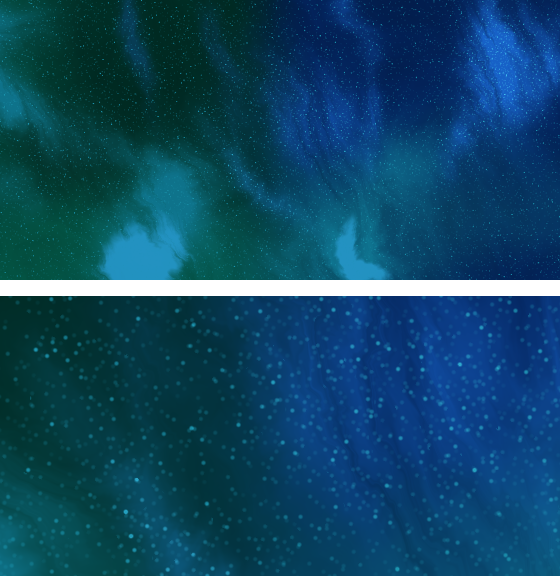
Top: the whole. Bottom: its middle third, enlarged.
Give the GLSL for this texture, as a Shadertoy shader.

```glsl
// Draws a green and blue nebula with ragged glowing gas and a dusting of small stars.

vec2 hash2(vec2 cell) {
    vec2 h = vec2(dot(cell, vec2(127.1, 311.7)), dot(cell, vec2(269.5, 183.3)));
    return fract(sin(h) * 43758.5);
}

// Layered sines, each layer bent by the one before; result lies near 0..1
float wisps(vec2 p) {
    float sum = 0.0, amplitude = 0.45;
    for (int i = 0; i < 7; i++) {
        p = mat2(0.8, 0.6, -0.6, 0.8) * p * 1.75;
        p += 0.6 * sin(p.yx * 1.1 + float(i) * 1.7);
        sum += amplitude * sin(p.x) * cos(p.y + 0.6);
        amplitude *= 0.66;
    }
    return 0.5 + 0.55 * sum;
}

// Soft tilted ellipse; size.x runs along the tilt
float glow(vec2 p, vec2 centre, vec2 size, float tilt) {
    p -= centre;
    float c = cos(tilt), s = sin(tilt);
    vec2 d = vec2(c * p.x + s * p.y, c * p.y - s * p.x) / size;
    return exp(-dot(d, d));
}

// Scattered stars, one candidate per cell of a tilted grid
float stars(vec2 p, float cells, float density) {
    p = mat2(0.87, 0.5, -0.5, 0.87) * p * cells;
    vec2 cell = floor(p);
    vec2 centre = cell + 0.2 + 0.6 * hash2(cell);
    vec2 pick = hash2(cell + 71.3);
    float disc = 1.0 - smoothstep(0.0008, 0.0038, length(p - centre) / cells);
    return disc * step(pick.x, density) * mix(0.25, 1.0, pick.y * pick.y);
}

void mainImage(out vec4 fragColor, in vec2 fragCoord) {
    vec2 p = fragCoord / iResolution.y;
    p.x *= 2.0 * iResolution.y / iResolution.x;

    // Drifting gas: q is the bent position, used for all cloud shapes
    vec2 drift = vec2(wisps(p * 1.5 + 3.1), wisps(p * 1.5 + 8.4)) - 0.5;
    vec2 ragged = vec2(wisps(p * 4.0 + 1.3), wisps(p * 4.0 + 6.2)) - 0.5;
    vec2 q = p + 0.11 * drift + 0.06 * ragged;
    float broad = wisps(q * 1.3 + 1.7);
    float fine = wisps(vec2(q.x + 0.4 * q.y, q.y * 0.5) * 6.0 + 5.0);
    float filament = smoothstep(0.15, 0.85, fine);

    // Dark sky above, haze below
    vec3 sky = mix(vec3(0.0, 0.16, 0.13), vec3(0.01, 0.13, 0.34), smoothstep(0.85, 1.15, q.x));
    vec3 haze = mix(vec3(0.01, 0.31, 0.25), vec3(0.03, 0.25, 0.39), smoothstep(0.6, 1.5, q.x));
    float hazeAmount = 1.0 - smoothstep(0.1, 0.65, q.y + 0.4 * (broad - 0.5));
    hazeAmount = max(hazeAmount, 0.65 * (1.0 - smoothstep(0.0, 0.42, q.x)));
    vec3 color = mix(sky, haze, hazeAmount);
    color = mix(color, vec3(0.01, 0.18, 0.14), 0.85 * glow(q, vec2(0.22, 0.45), vec2(0.24, 0.14), -0.5));
    color = mix(color, vec3(0.01, 0.21, 0.25), 0.6 * glow(q, vec2(0.95, 0.5), vec2(0.22, 0.15), -0.8));
    color = mix(color, vec3(0.01, 0.13, 0.35), 0.9 * glow(q, vec2(1.9, 0.04), vec2(0.42, 0.15), 0.2));
    color *= 0.82 + 0.18 * broad + 0.2 * fine;

    // Teal gas along the left edge and the bottom
    float teal = 1.1 * glow(q, vec2(0.0, 0.64), vec2(0.26, 0.1), -0.6)
               + 0.9 * glow(q, vec2(0.03, 0.9), vec2(0.14, 0.08), 0.3)
               + 0.7 * glow(q, vec2(0.0, 0.3), vec2(0.11, 0.08), 0.0)
               + 1.1 * glow(q, vec2(0.57, 0.2), vec2(0.28, 0.15), 1.0)
               + 1.1 * glow(q, vec2(1.24, 0.1), vec2(0.27, 0.17), 0.3)
               + 0.55 * glow(q, vec2(1.42, 0.4), vec2(0.3, 0.13), 0.3)
               + 0.4 * glow(q, vec2(0.42, 0.45), vec2(0.2, 0.05), -0.5);
    teal = min(teal * mix(0.35, 1.15, filament), 1.0);
    color = mix(color, vec3(0.06, 0.47, 0.58), teal * 0.9);

    // Blue gas
    float blue = 1.3 * glow(q, vec2(1.77, 0.76), vec2(0.24, 0.1), 1.4)
               + 0.7 * glow(q, vec2(1.92, 0.78), vec2(0.15, 0.07), 1.2)
               + 0.7 * glow(q, vec2(1.65, 0.54), vec2(0.15, 0.045), 1.4)
               + 0.75 * glow(q, vec2(1.12, 0.6), vec2(0.19, 0.11), -0.8)
               + 0.55 * glow(q, vec2(1.32, 0.62), vec2(0.18, 0.035), 1.5)
               + 0.5 * glow(q, vec2(1.28, 0.92), vec2(0.14, 0.035), -1.3)
               + 0.55 * glow(q, vec2(0.82, 0.74), vec2(0.16, 0.045), -1.3)
               + 0.3 * glow(q, vec2(0.48, 0.85), vec2(0.25, 0.03), -1.4);
    blue = min(blue * mix(0.25, 1.1, filament), 1.0);
    color = mix(color, vec3(0.09, 0.38, 0.78), blue);

    // Diagonal streak and the two brightest cores
    float streak = glow(q, vec2(0.92, 0.38), vec2(0.19, 0.04), -0.8) * mix(0.4, 1.1, filament);
    color = mix(color, vec3(0.07, 0.42, 0.64), 0.9 * streak);
    float core = 1.1 * glow(q, vec2(0.5, 0.06), vec2(0.17, 0.12), 0.7)
               + glow(q, vec2(1.24, 0.11), vec2(0.13, 0.045), 1.7)
               + 0.8 * glow(q, vec2(1.32, 0.03), vec2(0.1, 0.04), -0.5);
    core = smoothstep(0.3, 0.75, core * mix(0.45, 1.25, filament));
    color = mix(color, vec3(0.14, 0.58, 0.77), 0.95 * core);

    // Stars gather where the gas glows; the last layer is faint dust
    float lit = min(blue + streak, 1.0);
    float density = 0.17 + 0.5 * lit + 0.15 * teal;
    float starLight = stars(p, 49.0, density)
                    + 0.9 * stars(p + 5.3, 67.0, density)
                    + 0.35 * stars(p + 2.7, 103.0, density + 0.15);
    vec3 starColor = mix(vec3(0.1, 0.58, 0.68), vec3(0.25, 0.74, 0.93), lit);
    color = mix(color, starColor, min(starLight, 1.0) * (1.0 - 0.75 * core));

    fragColor = vec4(color, 1.0);
}
```
